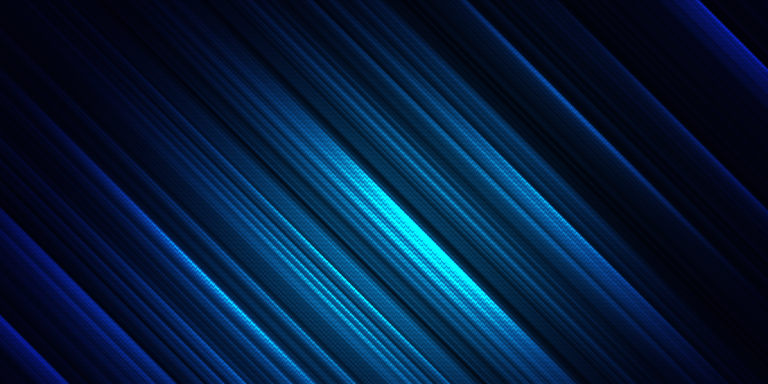
Write a WebGL 2 fragment shader that draws this background.

```glsl
#version 300 es
precision highp float;

#define GLOW_CENTER vec2(1.05, 0.37)
#define GLOW_GAIN 0.88
#define AMBIENT 0.075
#define EDGE_SOFTNESS 0.006
#define STREAK_DENSITY 17.0
#define WEAVE_DENSITY 85.0
#define WEAVE_DEPTH 0.11
#define BAND_REACH 0.60
#define SHADOW_DEPTH 0.50
#define ROYAL vec3(0.045, 0.15, 0.92)
#define AZURE vec3(0.045, 0.60, 0.94)
#define CYAN vec3(0.0, 0.94, 1.0)

uniform vec2 u_resolution;
out vec4 fragColor;

const int BAND_COUNT = 12;

// Each band: position across, width, brightness, centre along its length
const vec4 BANDS[BAND_COUNT] = vec4[](
    vec4(0.18, 0.05, 0.50, -0.05), vec4(0.46, 0.09, 0.46, 0.05),
    vec4(0.82, 0.035, 0.58, 0.22), vec4(1.10, 0.016, 0.40, 0.62),
    vec4(1.24, 0.05, 0.22, 0.70), vec4(1.50, 0.085, 0.90, 0.78),
    vec4(1.69, 0.025, 0.30, 0.55), vec4(1.90, 0.11, 0.62, 1.00),
    vec4(2.00, 0.045, 0.28, 0.70), vec4(2.215, 0.025, 0.58, 0.75),
    vec4(2.45, 0.018, 0.55, 1.20), vec4(2.82, 0.07, 0.58, 0.98));

float hash(float n) {
    return fract(sin(n * 127.1 + 3.7) * 43758.5453);
}

// One-dimensional gradient noise, roughly -0.5 to 0.5
float gradientNoise(float x) {
    float cell = floor(x);
    float f = x - cell;
    float left = (hash(cell) * 2.0 - 1.0) * f;
    float right = (hash(cell + 1.0) * 2.0 - 1.0) * (f - 1.0);
    return mix(left, right, f * f * f * (f * (f * 6.0 - 15.0) + 10.0));
}

// Random strips that brighten toward one crisp edge
float streaks(float across, float density, float seed) {
    float x = across * density + 0.8 * gradientNoise(across * density * 0.4 + seed);
    float f = fract(x);
    float softness = max(EDGE_SOFTNESS, 1.0 / u_resolution.y) * density;
    float ramp = f * f * (1.0 - smoothstep(1.0 - softness, 1.0, f));
    return ramp * hash(floor(x) + seed);
}

float gauss(float x) {
    return exp(-x * x);
}

void main() {
    vec2 p = gl_FragCoord.xy / u_resolution.y;
    p.x += 1.0 - 0.5 * u_resolution.x / u_resolution.y;

    // Diagonal axes: across the strips and along them
    float across = p.x + p.y;
    float along = p.x - p.y;

    // Broad glow broken into strips of several widths
    float glow = gauss((across - 1.20) / 0.70) * gauss((along - 0.64) / 0.74);
    float strips = 0.36 + 0.50 * gradientNoise(across * 9.0)
                 + 0.55 * gradientNoise(across * 48.0)
                 + 0.95 * streaks(across, STREAK_DENSITY, 11.0)
                 + 0.55 * streaks(across, STREAK_DENSITY * 2.3, 47.0);
    float base = (GLOW_GAIN * glow + AMBIENT) * max(strips, 0.08);

    // Main bands with a sharp rim on one side and a shadow beyond it
    float light = 0.0;
    float shade = 1.0;
    for (int i = 0; i < BAND_COUNT; i++) {
        vec4 band = BANDS[i];
        float offset = band.x - across;
        float inside = max(offset, 0.0);
        float lit = smoothstep(-EDGE_SOFTNESS, EDGE_SOFTNESS, offset);
        float reach = gauss((along - band.w) / BAND_REACH);
        float profile = mix(exp(-inside / band.y), gauss(inside / band.y), 0.65);
        float rim = 0.28 * exp(-inside / 0.012);
        light += band.z * reach * lit * (profile + rim);
        float falloff = exp(min(offset, 0.0) / 0.06);
        shade *= 1.0 - SHADOW_DEPTH * sqrt(band.z) * (1.0 - lit) * falloff;
    }
    light *= 0.85 + 0.85 * gradientNoise(across * 42.0 + 5.0);
    light += base * shade;

    // Fine woven grain
    vec2 thread = p * WEAVE_DENSITY * 6.2832;
    light *= 1.0 + WEAVE_DEPTH * sin(thread.y + 1.6 * sin(thread.x));

    // Royal blue outside, azure inside, cyan in the hottest strip
    float nearness = 1.0 - smoothstep(0.15, 1.08, distance(p, GLOW_CENTER));
    vec3 tint = mix(ROYAL, AZURE, nearness);
    tint = mix(tint, CYAN, smoothstep(0.55, 1.15, light) * nearness);
    vec3 color = tint * light + vec3(0.004, 0.006, 0.028);
    fragColor = vec4(clamp(color, 0.0, 1.0), 1.0);
}
```
